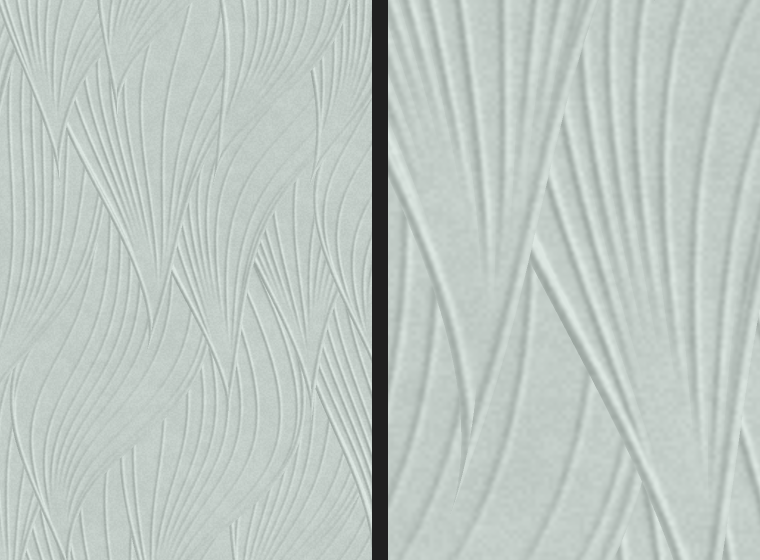
Left: the whole. Right: its middle third, enlarged.
Give the GLSL for this pattern, as a Shadertoy shader.

```glsl
// Embossed sage wallpaper of long overlapping, swaying leaves with fine raised veins.
// Leaves sit on a staggered lattice in a wavy space; the topmost leaf at a point gives
// vein and rib coordinates, whose gradients give ridges lit from the upper right.

#define COLUMN_PITCH 0.165
#define ROW_PITCH 0.42
#define LEAF_LENGTH 1.12
#define LEAF_HALF_WIDTH 0.17
#define SWAY 0.02
#define LEAN 0.12
#define VEINS 5.5
#define RIDGE 0.0030
#define RELIEF 0.235
#define GRAIN 0.040
#define PAPER vec3(0.763, 0.803, 0.783)
#define LIGHT_DIR vec2(0.75, 0.66)

const float PI = 3.14159;

float hash(vec2 p) {
    vec3 q = fract(p.xyx * 0.1031);
    q += dot(q, q.yzx + 33.33);
    return fract((q.x + q.y) * q.z);
}

float valueNoise(vec2 p) {
    vec2 i = floor(p), f = fract(p);
    f = f * f * (3.0 - 2.0 * f);
    vec2 e = vec2(0.0, 1.0);
    return mix(mix(hash(i), hash(i + e.yx), f.x),
               mix(hash(i + e.xy), hash(i + e.yy), f.x), f.y);
}

// Shared lean and slow wave that bend every leaf into an S
vec2 bend(vec2 p) {
    p.x += 0.04 * sin(8.0 * p.y + 6.0 * p.x) - LEAN * p.y;
    return p;
}

// Lower tip of a leaf: each column has its own vertical stagger
vec2 leafTip(vec2 cell) {
    float stagger = hash(vec2(cell.x, 7.0));
    return vec2(cell.x * COLUMN_PITCH + (hash(cell) - 0.5) * 0.03,
                (cell.y + stagger) * ROW_PITCH);
}

// x: position across the leaf (edges at -1 and 1), y: vein phase, z: height along it.
// Takes unbent canvas coordinates so that gradients are true canvas gradients.
vec3 leafCoords(vec2 canvas, vec2 cell) {
    vec2 p = bend(canvas);
    float seed = hash(cell);
    float side = mod(cell.x + cell.y, 2.0) * 2.0 - 1.0;
    vec2 tip = leafTip(cell);
    float t = (p.y - tip.y) / LEAF_LENGTH;
    float halfWidth = LEAF_HALF_WIDTH * pow(max(sin(PI * clamp(t, 0.0, 1.0)), 0.0), 1.7) + 2e-4;
    float u = (p.x - tip.x - side * SWAY * sin(2.0 * PI * t)) / halfWidth;
    float v = VEINS * (u + 0.08 * sin(5.0 * u + 9.0 * seed)) + side * 2.5 * t + seed;
    return vec3(u, v, t);
}

// Higher leaves lie on top
vec2 topLeaf(vec2 canvas) {
    vec2 p = bend(canvas);
    vec2 home = vec2(round(p.x / COLUMN_PITCH), floor(p.y / ROW_PITCH));
    vec2 best = home - vec2(0.0, 2.0);
    float bestScore = -1e9;
    for (int row = -4; row <= 0; row++) {
        for (int col = -1; col <= 1; col++) {
            vec2 cell = home + vec2(col, row);
            vec3 leaf = leafCoords(canvas, cell);
            if (leaf.z <= 0.0 || leaf.z >= 1.0) continue;
            float score = abs(leaf.x) < 1.0 ? 10.0 + leafTip(cell).y : -abs(leaf.x);
            if (score > bestScore) {
                bestScore = score;
                best = cell;
            }
        }
    }
    return best;
}

// Light and shade of a rounded ridge at signed distance s along its normal
float ridgeShade(float s, vec2 normal, float radius) {
    float x = s / radius;
    float bump = exp(-x * x);
    float slope = RELIEF * x * bump * dot(normal, LIGHT_DIR);
    return slope * (slope < 0.0 ? 1.1 : 1.05) - 0.022 * bump;
}

float emboss(vec2 p) {
    vec2 cell = topLeaf(p);
    vec2 e = vec2(0.0005, 0.0);
    vec3 here = leafCoords(p, cell);
    vec3 dx = (leafCoords(p + e.xy, cell) - here) / e.x;
    vec3 dy = (leafCoords(p + e.yx, cell) - here) / e.x;
    vec2 edgeGrad = vec2(dx.x, dy.x) * (here.x < 0.0 ? -1.0 : 1.0);
    vec2 veinGrad = vec2(dx.y, dy.y);
    float edgeSlope = max(length(edgeGrad), 1e-3);
    float veinSlope = max(length(veinGrad), 1e-3);
    float radius = max(RIDGE, 0.8 / iResolution.y);

    // Veins fade where they crowd together and where they meet the rib
    float edge = (abs(here.x) - 1.0) / edgeSlope + 1.5 * radius;
    float vein = ridgeShade((fract(here.y) - 0.5) / veinSlope, veinGrad / veinSlope, radius);
    vein *= smoothstep(2.0, 4.2, 1.0 / (veinSlope * radius));
    vein *= smoothstep(0.5, 2.0, abs(edge) / radius);
    return vein + ridgeShade(edge, edgeGrad / edgeSlope, radius * 1.15);
}

void mainImage(out vec4 fragColor, in vec2 fragCoord) {
    // Four samples smooth the cuts between leaves
    float shade = 0.0;
    for (int i = 0; i < 4; i++) {
        vec2 offset = vec2(i % 2, i / 2) * 0.5 - 0.25;
        shade += 0.25 * emboss((fragCoord + offset) / iResolution.y);
    }

    // Fine paper tooth and faint mottling
    vec2 p = fragCoord / iResolution.y;
    shade += GRAIN * (valueNoise(p * 380.0) - 0.5);
    shade += 0.5 * GRAIN * (valueNoise(p * 60.0 + 19.0) - 0.5);
    shade += 0.4 * GRAIN * (valueNoise(p * 7.0 + 5.0) - 0.5);
    fragColor = vec4(PAPER + clamp(shade, -0.15, 0.10), 1.0);
}
```
